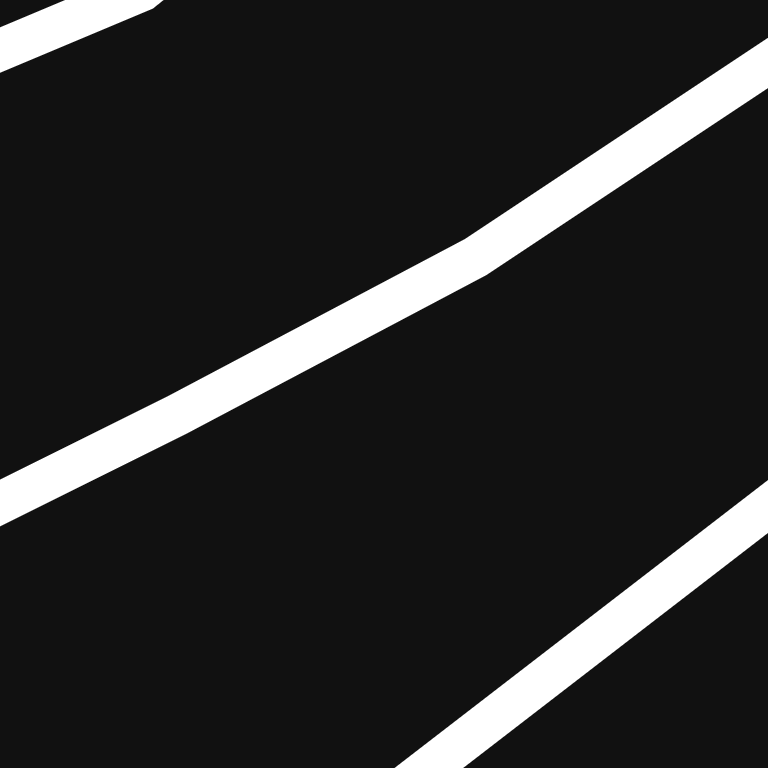
A Shadertoy shader for this background:

```glsl
// Three white stripes climb to the right across a near-black field.
// Each stripe bends upward: the minimum of signed distances to straight
// lines gives its bent centre line, with mitred corners on both sides.

#define STRIPE_HALF_WIDTH 0.0273
#define EDGE_PIXELS 1.0
#define FIELD_COLOR vec3(0.067)
#define STRIPE_COLOR vec3(1.0)

// Signed distance to the line through anchor, positive above it
float aboveLine(vec2 p, vec2 anchor, float slope) {
    vec2 d = p - anchor;
    return (d.y - slope * d.x) / sqrt(1.0 + slope * slope);
}

// Signed distance to two lines that meet at a corner and bend upward
float aboveBend(vec2 p, vec2 corner, float slopeBefore, float slopeAfter) {
    return min(aboveLine(p, corner, slopeBefore),
               aboveLine(p, corner, slopeAfter));
}

void mainImage(out vec4 fragColor, in vec2 fragCoord) {
    vec2 p = fragCoord / iResolution.y;

    // Centre lines of the stripes
    float upper = aboveBend(p, vec2(0.185, 1.0125), 0.42, 0.80);
    float middle = min(aboveBend(p, vec2(0.2305, 0.4596), 0.497, 0.529),
                       aboveLine(p, vec2(0.6204, 0.6660), 0.664));
    float lower = aboveLine(p, vec2(1.0, 0.3405), 0.771);

    // Distance to the nearest stripe edge, negative inside
    float nearest = min(abs(upper), min(abs(middle), abs(lower)));
    float edge = nearest - STRIPE_HALF_WIDTH;

    // Antialiased coverage
    float coverage = clamp(0.5 - edge * iResolution.y / EDGE_PIXELS, 0.0, 1.0);
    fragColor = vec4(mix(FIELD_COLOR, STRIPE_COLOR, coverage), 1.0);
}
```
